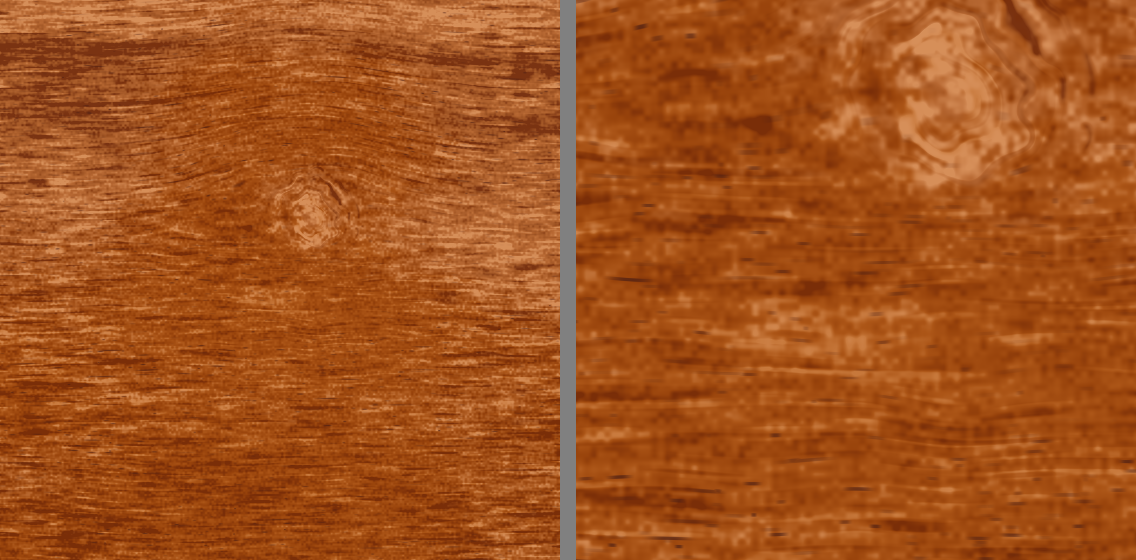
Left, the full canvas; right, a detail of the centre.
Give the GLSL for this texture, as a WebGL 2 fragment shader.

```glsl
#version 300 es
precision highp float;
// Warm orange-brown wood board with grain arching over a small rough knot.

uniform vec2 u_resolution;
out vec4 fragColor;

const vec2 KNOT_CENTER = vec2(0.55, 0.61);
const float KNOT_RADIUS = 0.062;
const float ARCH_HEIGHT = 0.085;
const float ARCH_WIDTH = 0.21;
const float FIBRE_CONTRAST = 1.15;
const float THREAD_CONTRAST = 0.42;
const float SPECKLE_CONTRAST = 0.42;
const float SPECKLE_SCALE = 250.0;
const float PORE_HALF_WIDTH = 0.0010;
const float PORE_CHANCE = 0.18;
const float PORE_OPACITY = 0.75;
const int PORE_LAYERS = 3;
const vec3 PORE_COLOR = vec3(0.30, 0.12, 0.08);

// Tone ramps from dark to light: saturated heart and paler outer wood
const vec3 WARM[4] = vec3[4](vec3(0.48, 0.18, 0.03), vec3(0.60, 0.265, 0.045),
                             vec3(0.675, 0.335, 0.09), vec3(0.78, 0.47, 0.23));
const vec3 PALE[4] = vec3[4](vec3(0.48, 0.20, 0.07), vec3(0.63, 0.335, 0.145),
                             vec3(0.72, 0.41, 0.20), vec3(0.84, 0.56, 0.35));

float hash(vec2 cell) {
    uvec2 q = uvec2(ivec2(cell)) * uvec2(1597u, 3571u);
    uint n = (q.x ^ (q.y << 7u)) * 747797u + q.y;
    n = (n ^ (n >> 15u)) * 739391u;
    n = (n ^ (n >> 13u)) * 277803u;
    return float((n ^ (n >> 16u)) & 65535u) / 65535.0;
}

float noise(vec2 p) {
    vec2 i = floor(p), f = fract(p);
    f = f * f * (3.0 - 2.0 * f);
    return mix(mix(hash(i), hash(i + vec2(1, 0)), f.x),
               mix(hash(i + vec2(0, 1)), hash(i + vec2(1, 1)), f.x), f.y);
}

// Fibres running along x, centred on zero
float fibres(vec2 q) {
    return 0.18 * noise(q * vec2(6.0, 50.0)) + 0.36 * noise(q * vec2(18.0, 130.0) + 40.0)
         + 0.46 * noise(q * vec2(42.0, 250.0) + 90.0) - 0.5;
}

// Sparse bright threads minus sparse dark ones
float threads(vec2 q) {
    return smoothstep(0.66, 0.95, noise(q * vec2(20.0, 210.0) + 130.0))
         - 1.2 * smoothstep(0.68, 0.95, noise(q * vec2(15.0, 180.0) + 170.0));
}

// Scattered thin dashes, one candidate per cell, many faint and few strong
float pores(vec2 q, vec2 cells, float chance, float pixel) {
    vec2 g = q * cells;
    g.x += hash(vec2(floor(g.y), 7.0));
    vec2 id = floor(g), f = fract(g) - 0.5;
    float halfLength = mix(0.12, 0.48, hash(id + 31.0));
    float offset = 0.4 * (hash(id + 57.0) - 0.5);
    float across = abs(f.y - offset) / cells.y;
    float line = 1.0 - smoothstep(PORE_HALF_WIDTH - 0.7 * pixel, PORE_HALF_WIDTH + 0.7 * pixel, across);
    float taper = 1.0 - smoothstep(0.1 * halfLength, halfLength, abs(f.x));
    float strength = hash(id + 83.0);
    return line * taper * step(1.0 - chance, hash(id)) * mix(0.15, 1.0, strength * strength);
}

float blob(vec2 d, vec2 size) {
    d /= size;
    return exp(-dot(d, d));
}

vec3 ramp(vec3 stops[4], float tone) {
    float t = clamp(tone, 0.0, 1.0) * 3.0;
    vec3 c = mix(stops[0], stops[1], min(t, 1.0));
    c = mix(c, stops[2], clamp(t - 1.0, 0.0, 1.0));
    return mix(c, stops[3], clamp(t - 2.0, 0.0, 1.0));
}

void main() {
    vec2 p = gl_FragCoord.xy / u_resolution.y;
    float pixel = 1.0 / u_resolution.y;
    vec2 d = p - KNOT_CENTER;
    float nearKnot = blob(d + vec2(0.03, 0.03), vec2(0.27, 0.19));

    // Grain coordinates bent into an arch above the knot
    float arch = ARCH_HEIGHT * exp(-pow(d.x / ARCH_WIDTH, 2.0))
               * smoothstep(-0.08, 0.12, d.y) * exp(-3.0 * max(d.y, 0.0));
    float wobble = 0.014 * noise(p * vec2(3.0, 6.0))
                 + (0.002 + 0.014 * nearKnot) * noise(p * vec2(16.0, 26.0));
    vec2 grain = vec2(p.x, p.y - arch + wobble);

    // Broken curls around the knot, reaching further above it than below
    vec2 curl = d + 0.030 * (vec2(noise(p * 22.0), noise(p * 22.0 + 50.0)) - 0.5)
                  + 0.014 * (vec2(noise(p * 60.0), noise(p * 60.0 + 70.0)) - 0.5);
    float radius = length(curl);
    float reach = KNOT_RADIUS * mix(1.3, 2.3, smoothstep(-0.02, 0.06, d.y));
    float knot = 1.0 - smoothstep(0.4 * reach, reach, radius);
    vec2 ringGrain = vec2(p.x * 1.3, radius * 0.9);
    float fibre = mix(fibres(grain), 1.2 * fibres(ringGrain), knot);
    float thread = mix(threads(grain), threads(ringGrain), knot);

    // Broad light and dark zones
    float side = smoothstep(0.10, 0.42, abs(p.x - 0.52));
    float middle = blob(vec2(0.0, p.y - 0.6), vec2(1.0, 0.2));
    float cloud = noise(grain * vec2(2.5, 7.0) + 20.0) - 0.5;
    float upperBand = grain.y - 0.922 + 0.035 * smoothstep(0.45, 1.0, p.x);
    float lowerBand = grain.y - 0.80 + 0.02 * p.x;
    float tone = 0.51 + 0.14 * side * middle + 0.28 * smoothstep(0.90, 0.96, p.y)
               - 0.10 * (1.0 - smoothstep(0.1, 0.45, p.y)) + 0.17 * cloud;
    tone -= 0.40 * exp(-pow(upperBand / 0.020, 2.0)) * mix(0.65, 1.0, side);
    tone -= 0.36 * exp(-pow(lowerBand / 0.024, 2.0)) * smoothstep(0.15, 0.42, abs(p.x - 0.5));
    tone -= 0.24 * blob(p - vec2(0.10, 0.86), vec2(0.19, 0.06));

    // Knot core, thin dark arcs on its upper right, smear and small pale patch
    float crumble = noise(p * 75.0 + 15.0);
    tone += 0.75 * (crumble - 0.1) * blob(curl, vec2(0.065, 0.052))
          + 0.28 * blob(d + vec2(0.06, 0.15), vec2(0.07, 0.03));
    float arcs = exp(-pow((radius - 1.1 * KNOT_RADIUS) / 0.0035, 2.0))
               + 0.6 * exp(-pow((radius - 1.45 * KNOT_RADIUS) / 0.0025, 2.0));
    tone -= 0.8 * arcs * smoothstep(0.02, 0.08, d.x + 0.8 * d.y) * smoothstep(0.3, 0.7, crumble);
    tone -= 1.1 * crumble * blob(curl + vec2(0.105, 0.010 - 0.3 * (d.x + 0.105)), vec2(0.034, 0.006));

    // Fibres, fine speckle and mottled short-grained wood by the knot
    float speckle = noise(p * SPECKLE_SCALE) - 0.5;
    float mottle = noise(p * vec2(70.0, 105.0) + 10.0) - 0.5;
    tone += (FIBRE_CONTRAST * fibre + THREAD_CONTRAST * thread) * mix(0.75, 1.1, side) * (1.0 - 0.2 * nearKnot)
          + SPECKLE_CONTRAST * speckle + (0.06 + 0.32 * nearKnot) * mottle;

    // Paler wood toward the top and the sides
    float pale = 0.23 + 0.18 * side + 0.5 * smoothstep(0.25, 0.75, p.y) * mix(0.4, 1.0, side)
               + 0.35 * smoothstep(0.86, 0.97, p.y) + 0.35 * cloud + 0.45 * fibre
               + 0.25 * speckle + 0.4 * nearKnot * mottle + 0.2 * knot;
    vec3 color = mix(ramp(WARM, tone), ramp(PALE, tone), smoothstep(0.27, 0.72, pale));

    // Dark pores in loose clusters, from long dashes to short flecks
    float cluster = smoothstep(0.25, 0.75, noise(grain * vec2(6.0, 16.0) + 60.0));
    float ink = 0.0;
    for (int i = 0; i < PORE_LAYERS; i++) {
        float k = float(i);
        vec2 cells = vec2(14.0, 115.0) * vec2(1.0 + 1.3 * k, 1.0 + 0.18 * k);
        ink = max(ink, pores(grain + 3.7 * k, cells, PORE_CHANCE, pixel));
    }
    color = mix(color, PORE_COLOR, PORE_OPACITY * ink * mix(0.35, 1.0, cluster) * (1.0 - 0.6 * knot));
    fragColor = vec4(color, 1.0);
}
```
